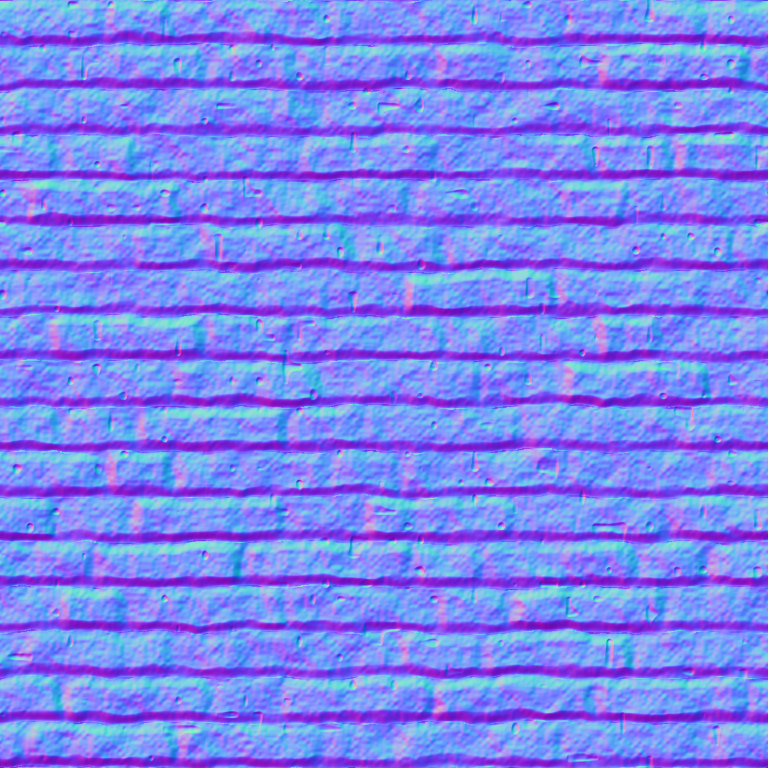
A WebGL 2 fragment shader for this texture map:

```glsl
#version 300 es
precision highp float;

uniform vec2 u_resolution;
out vec4 fragColor;

#define ROWS 17.0         // courses up the canvas
#define CELLS 10.0        // half-brick lengths across
#define BRICKS 6          // four long and two short bricks per course
#define LEAN 0.16         // how far a brick face leans out at its foot
#define JOINT_TOP 0.26    // upper end of the bed joint, in courses
#define SIDE_WIDTH 0.17   // softness of the brick ends, in half-bricks
#define GRAIN 0.14        // height of the coarsest roughness
#define GRAIN_FALLOFF 0.58
#define PIT_DEPTH 0.07
#define STEP 0.0009       // spacing of the slope samples

float hash(vec2 p) {
    uvec2 q = uvec2(ivec2(floor(p))) * uvec2(1597u, 3571u);
    uint n = (q.x ^ (q.y * 2741u)) * 48271u;
    n = (n ^ (n >> 15)) * 73471u;
    n = (n ^ (n >> 13)) * 91193u;
    return float((n ^ (n >> 16)) & 65535u) / 65535.0;
}

// Value noise that wraps after one canvas
float noise(vec2 uv, vec2 freq) {
    vec2 p = uv * freq;
    vec2 cell = floor(p);
    vec2 f = p - cell;
    f = f * f * (3.0 - 2.0 * f);
    vec2 a = mod(cell, freq);
    vec2 b = mod(cell + 1.0, freq);
    return mix(mix(hash(a), hash(vec2(b.x, a.y)), f.x),
               mix(hash(vec2(a.x, b.y)), hash(b), f.x), f.y);
}

float jointShift(int i, float row) {
    return i % BRICKS == 0 ? 0.0 : 0.24 * (hash(vec2(float(i) + 50.0, row)) - 0.5);
}

// Finds the brick at x: start, end and index, in half-bricks
vec3 findBrick(float x, float row) {
    int secondShort = 2 + int(hash(vec2(7.0, row)) * 2.99);
    float start = 0.0;
    float end = 0.0;
    int index = 0;
    for (int i = 0; i < BRICKS; i++) {
        float edge = end + (i == 0 || i == secondShort ? 1.0 : 2.0);
        float shifted = edge + jointShift(i + 1, row);
        start = end + jointShift(i, row);
        index = i;
        if (x < shifted) {
            return vec3(start, shifted, float(index));
        }
        end = edge;
    }
    return vec3(start, CELLS, float(index));
}

float wallHeight(vec2 uv) {
    // Uneven joints
    vec2 wobble = vec2(noise(uv, vec2(31.0, 43.0)), noise(uv + 0.37, vec2(19.0, 17.0))) - 0.5;
    float ragged = noise(uv, vec2(70.0, 61.0)) - 0.5;
    float y = uv.y * ROWS + 0.12 * wobble.y + 0.05 * ragged;
    float row = mod(floor(y), ROWS);
    float v = fract(y);

    // Brick ends
    float offset = 0.26 + 0.5 * mod(row, 2.0) + floor(hash(vec2(3.0, row)) * CELLS)
                 + 0.16 * (hash(vec2(5.0, row)) - 0.5);
    float x = mod(uv.x * CELLS - offset + 0.09 * wobble.x + 0.04 * ragged, CELLS);
    vec3 brick = findBrick(x, row);
    float ends = smoothstep(0.0, SIDE_WIDTH, x - brick.x) * smoothstep(0.0, SIDE_WIDTH, brick.y - x);

    // Leaning face, rounded top and a sharp drop into the bed joint
    vec2 id = vec2(brick.z + 20.0, row);
    float lift = mix(0.02, 0.15, pow(hash(id), 1.4));
    float tilt = 0.07 * (hash(id + vec2(90.0, 0.0)) - 0.5) * (x - 0.5 * (brick.x + brick.y));
    float joint = smoothstep(0.02, JOINT_TOP + 0.12 * wobble.x, v);
    float top = 1.0 - smoothstep(0.74, 1.0, v);
    float height = joint * (LEAN * (1.0 - v) + ends * top * (lift + tilt));

    // Rough surface, calmer inside the joints
    float amplitude = GRAIN;
    float freq = 24.0;
    for (int i = 0; i < 4; i++) {
        float calm = i == 0 ? 1.0 : mix(0.55, 1.0, joint);
        height += amplitude * calm * (noise(uv, vec2(freq, freq + 5.0)) - 0.5);
        amplitude *= GRAIN_FALLOFF;
        freq *= 2.0;
    }

    // Sparse chips
    return height - PIT_DEPTH * smoothstep(0.86, 1.0, noise(uv + 0.61, vec2(57.0, 53.0)));
}

void main() {
    vec2 uv = gl_FragCoord.xy / u_resolution;
    vec2 dx = vec2(STEP, 0.0);
    vec2 slope = vec2(wallHeight(uv + dx) - wallHeight(uv - dx),
                      wallHeight(uv - dx.yx) - wallHeight(uv + dx.yx)) / (2.0 * STEP * ROWS);

    // Pack the surface normal as a colour
    vec3 normal = normalize(vec3(slope, 1.0));
    fragColor = vec4(normal * 0.5 + vec3(0.485, 0.505, 0.5), 1.0);
}
```
